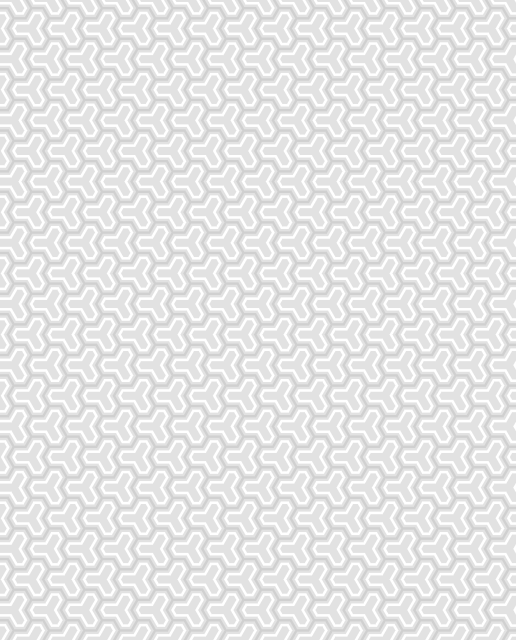
This pattern is drawn by a WebGL 2 fragment shader. Its source:

```glsl
#version 300 es
precision highp float;

#define COLUMNS 14.6
#define ANCHOR vec2(1.39, 0.847)
#define GROOVE_DEPTH 0.034
#define STRIPE_OUTER 0.102
#define STRIPE_INNER 0.174
#define BASE_COLOR vec3(0.888)
#define STRIPE_COLOR vec3(1.0)
#define GROOVE_COLOR vec3(0.815)

uniform vec2 u_resolution;
out vec4 fragColor;

const float ROW_HEIGHT = 0.8660254;
const float ARM_WIDTH = 0.5773503;

// Mitred depth inside a three-armed tile, arms at 180, 60 and -60 degrees.
float tileDepth(vec2 p) {
    vec2 arm = vec2(-p.x, abs(p.y));
    // Fold the slanted arms onto the horizontal one.
    if (arm.y > arm.x * 1.7320508) {
        arm = vec2(0.5 * p.x + ROW_HEIGHT * arm.y,
                   abs(ROW_HEIGHT * p.x - 0.5 * arm.y));
    }
    float side = 0.5 * ARM_WIDTH - arm.y;
    float tip = ARM_WIDTH - dot(arm, vec2(ROW_HEIGHT, 0.5));
    return min(side, tip);
}

// Depth within whichever interlocking tile covers the point.
float patternDepth(vec2 p) {
    float row = floor(p.y / ROW_HEIGHT + 0.5);
    float depth = -1.0;
    for (int j = -1; j <= 1; j++) {
        float r = row + float(j);
        float shift = 0.5 * mod(r, 2.0);
        float column = floor(p.x - shift + 0.5);
        for (int i = -1; i <= 1; i++) {
            vec2 center = vec2(column + float(i) + shift, r * ROW_HEIGHT);
            depth = max(depth, tileDepth(p - center));
        }
    }
    return depth;
}

// One-pixel-wide antialiased threshold.
float edge(float limit, float value, float pixel) {
    return clamp((value - limit) / pixel + 0.5, 0.0, 1.0);
}

void main() {
    float pixel = COLUMNS / u_resolution.x;
    float depth = patternDepth(gl_FragCoord.xy * pixel - ANCHOR);

    // Layers from the groove between tiles to the tile core.
    vec3 color = mix(GROOVE_COLOR, BASE_COLOR, edge(GROOVE_DEPTH, depth, pixel));
    color = mix(color, STRIPE_COLOR, edge(STRIPE_OUTER, depth, pixel));
    color = mix(color, BASE_COLOR, edge(STRIPE_INNER, depth, pixel));
    fragColor = vec4(color, 1.0);
}
```
